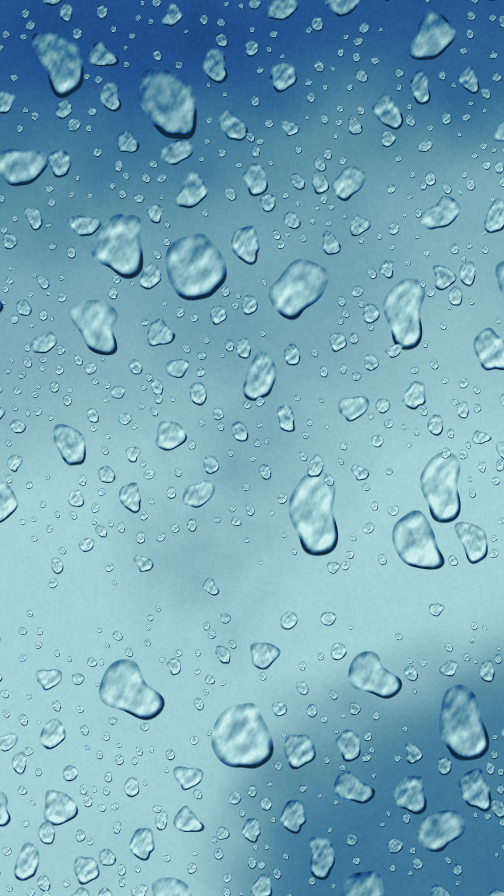
This texture is drawn by a WebGL 2 fragment shader. Its source:

```glsl
#version 300 es
precision highp float;
// Raindrops of mixed sizes on a window pane before a blurred, cloudy sky.

uniform vec2 u_resolution;
out vec4 fragColor;

const float HEIGHT = 16.0 / 9.0;   // canvas height when its width is 1
const int LAYERS = 4;              // drop sizes, largest first

// Tones from ink (0) through deep blue and pale (5) to glint (6)
const vec3 TONES[7] = vec3[7](
    vec3(0.06, 0.16, 0.25), vec3(0.13, 0.32, 0.56), vec3(0.23, 0.46, 0.60),
    vec3(0.38, 0.59, 0.66), vec3(0.52, 0.70, 0.75), vec3(0.63, 0.82, 0.84),
    vec3(0.80, 0.93, 0.93));

vec3 toneColor(float tone) {
    vec3 color = TONES[0];
    for (int i = 1; i < 7; i++)
        color = mix(color, TONES[i], clamp(tone - float(i - 1), 0.0, 1.0));
    return color;
}

float hash(vec2 p) {
    vec3 q = fract(p.xyx * vec3(0.1031, 0.1030, 0.0973));
    q += dot(q, q.yzx + 33.33);
    return fract((q.x + q.y) * q.z);
}

float noise(vec2 p) {
    vec2 i = floor(p), f = fract(p);
    f = f * f * (3.0 - 2.0 * f);
    return mix(mix(hash(i), hash(i + vec2(1, 0)), f.x),
               mix(hash(i + vec2(0, 1)), hash(i + vec2(1, 1)), f.x), f.y);
}

float fbm(vec2 p) {
    return 0.55 * noise(p) + 0.3 * noise(p * 2.1 + 7.3) + 0.15 * noise(p * 4.3 + 3.1);
}

mat2 rotation(float a) {
    return mat2(cos(a), sin(a), -sin(a), cos(a));
}

// Sky tone: deep at the top, pale below, blue again at the lower right
float skyTone(vec2 p) {
    float down = 1.0 - p.y / HEIGHT;
    float cloud = fbm(p * 3.2 + 11.0) - 0.5;
    float s = down + 0.10 * p.x + 0.10 * cloud;
    float tone = 0.9 + 2.8 * smoothstep(0.09, 0.33, s) + 1.35 * smoothstep(0.36, 0.66, s);
    float corner = smoothstep(0.71, 0.92, down + 0.25 * (p.x - 0.75) + 0.2 * cloud);
    tone -= 3.0 * corner * smoothstep(0.28, 0.62, p.x + 0.25 * cloud);
    vec2 smoke = (vec2(p.x, down) - vec2(0.43, 0.58)) / vec2(0.15, 0.15);
    tone -= 2.1 * exp(-dot(smoke, smoke)) * fbm(p * 7.0);
    return clamp(tone + 0.8 * cloud, 0.85, 5.05);
}

float cellSize(int layer) {
    return 0.205 * pow(0.55, float(layer));
}

// Drop of one cell: centre, radius (zero when empty), seed
vec4 dropInCell(vec2 cell, int layer) {
    float size = cellSize(layer);
    vec2 key = cell + 60.0 + 71.0 * float(layer);
    vec2 jitter = vec2(hash(key + 3.7), hash(key + 9.2)) - 0.5;
    vec2 center = rotation(-0.4 - float(layer)) * ((cell + 0.5 + 0.54 * jitter) * size);
    float band = (1.0 - center.y / HEIGHT - 0.66) / 0.045;
    float share = (layer < 2 ? 0.78 : 0.60) * (1.0 - 0.88 * exp(-band * band));
    float big = hash(key + 17.9);
    float radius = size * mix(0.11, 0.27, big);
    return vec4(center, radius * step(hash(key + 27.4), share), hash(key + 41.3));
}

vec2 cellAt(vec2 p, int layer) {
    return floor(rotation(0.4 + float(layer)) * p / cellSize(layer));
}

// True when no larger drop lies in the way
bool isClear(vec4 drop, int layer) {
    for (int big = 0; big < layer; big++)
        for (int k = 0; k < 9; k++) {
            vec4 other = dropInCell(cellAt(drop.xy, big) + vec2(k % 3 - 1, k / 3 - 1), big);
            if (other.z > 0.0 && distance(drop.xy, other.xy) < 1.15 * (other.z + drop.z)) return false;
        }
    return true;
}

// Relative distance from the centre: 1 on the wobbly, leaning outline
float dropShape(vec2 u, float seed, float wobble) {
    vec2 q = rotation(1.3 * (seed - 0.65)) * u;
    q.y /= mix(0.85, 1.5, fract(seed * 7.3));
    q.x += wobble * 0.22 * sin(2.2 * q.y + 40.0 * seed);
    float a = atan(q.y, q.x + 1e-5);
    float edge = 1.0 + wobble * (0.12 * sin(2.0 * a + 50.0 * seed)
        + 0.07 * sin(3.0 * a + 90.0 * seed) + 0.04 * sin(5.0 * a + 70.0 * seed));
    return length(q) / edge;
}

// Lens shading: lit upper left, streaked body, dark crescent at lower right
float dropTone(vec2 u, float t, float sky, float seed) {
    vec2 m = rotation(0.5) * u * vec2(2.3, 1.4) + 50.0 * seed;
    float relief = fbm(m) - fbm(m + vec2(-0.35, 0.45));
    float side = dot(u, vec2(0.40, -0.92));
    float tone = mix(sky, 4.9, 0.50) + 4.2 * relief - 0.1;
    tone += 0.9 * smoothstep(0.35, 0.65, t) * (1.0 - smoothstep(0.70, 0.90, t)) * (0.6 + 0.4 * side);
    tone -= 1.3 * smoothstep(0.75, 1.0, t);
    tone -= 0.9 * smoothstep(0.1, 0.9, -side) * fract(seed * 13.7);
    return tone - 4.0 * smoothstep(0.80, 0.96, t) * smoothstep(0.25, 0.85, side);
}

void main() {
    vec2 p = gl_FragCoord.xy / u_resolution * vec2(1.0, HEIGHT);
    float pixel = 1.0 / u_resolution.x;
    vec3 color = toneColor(skyTone(p));

    // Scattered drops, each layer finer than the last
    for (int layer = 0; layer < LAYERS; layer++)
        for (int k = 0; k < 9; k++) {
            vec4 drop = dropInCell(cellAt(p, layer) + vec2(k % 3 - 1, k / 3 - 1), layer);
            vec2 offset = p - drop.xy;
            if (drop.z == 0.0 || length(offset) > 2.1 * drop.z + pixel) continue;
            if (!isClear(drop, layer)) continue;
            vec2 u = offset / drop.z;
            float t = dropShape(u, drop.w, layer < 2 ? 1.0 : 0.4);
            float soft = 0.8 * pixel / drop.z;
            float cover = 1.0 - smoothstep(1.0 - soft, 1.0 + soft, t);
            color = mix(color, toneColor(dropTone(u, t, skyTone(drop.xy), drop.w)), cover);
        }

    // Fine grain
    color += 0.03 * (noise(p * 220.0) - 0.5);
    fragColor = vec4(color, 1.0);
}
```
